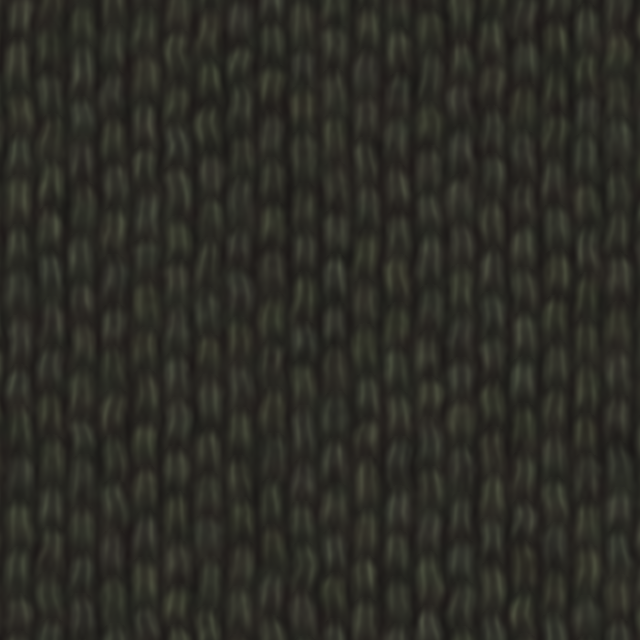
Reproduce this texture procedurally as a Shadertoy shader.

```glsl
// Dark olive knitted cloth: staggered columns of soft two-legged loops.
#define COLUMNS 20.3
#define ROWS 14.0
#define COLUMN_PHASE 0.12
#define STAGGER 0.44
#define ROW_JITTER 0.20
#define LEG_WIDTH 0.095
#define WEAR 0.34
#define STREAKS 0.34
#define GRAIN 0.020
#define GAP_COLOR vec3(0.110, 0.100, 0.093)
#define YARN_COLOR vec3(0.238, 0.244, 0.199)

float hash(vec2 p) {
    vec3 q = fract(vec3(p.xyx) * 0.1031);
    q += dot(q, q.yzx + 33.33);
    return fract((q.x + q.y) * q.z);
}

float noise(vec2 p) {
    vec2 cell = floor(p), f = fract(p);
    f = f * f * (3.0 - 2.0 * f);
    float low = mix(hash(cell), hash(cell + vec2(1, 0)), f.x);
    float high = mix(hash(cell + vec2(0, 1)), hash(cell + vec2(1, 1)), f.x);
    return mix(low, high, f.y);
}

// Yarn brightness in x, hue variation in y.
vec2 knit(vec2 uv) {
    // Columns sway a little along their length
    float sway = (noise(uv * vec2(16.0, 26.0) + 40.0) - 0.5) * 0.20;
    float u = uv.x * COLUMNS - COLUMN_PHASE + sway;
    float column = floor(u);
    float x = fract(u) - 0.5;

    // Each column is staggered, jittered and curved into arches
    float v = uv.y * ROWS - STAGGER * (column - 10.0) + 0.5;
    v += (hash(vec2(column, 71.0)) - 0.5) * 0.08;
    v += (noise(vec2(column * 7.0, uv.y * ROWS)) - 0.5) * ROW_JITTER;
    v += 0.8 * x * x;
    vec2 id = vec2(column, floor(v)) + 100.0;
    float y = fract(v) - 0.5;

    // Two legs lean together towards the top of the loop
    float lean = (hash(id + 19.0) - 0.5) * 0.10;
    float spread = 0.20 - 0.08 * y;
    float leg = (abs(x + lean * (0.5 - abs(y))) - spread) / LEG_WIDTH;
    float legs = exp(-leg * leg);
    float body = 1.0 - smoothstep(0.30, 0.50, abs(x));
    float loopShade = smoothstep(-0.5, 0.0, y) * (1.0 - smoothstep(0.18, 0.5, y));

    // Loops differ in brightness, and their two sides catch light unequally
    float worn = 1.0 + WEAR * (hash(id) - 0.5);
    worn += (hash(id + 53.0) - 0.5) * 1.5 * x;
    float light = body * (0.50 + 0.50 * legs) * (0.28 + 0.72 * loopShade * worn);

    // Short strands streak the yarn; strays partly fill the gaps
    float strand = noise(uv * vec2(85.0, 34.0) + 61.0) - 0.5;
    light *= 1.0 + 2.0 * STREAKS * strand;
    float filling = 0.32 * noise(uv * vec2(46.0, 30.0) + 17.0);
    light = filling + (1.0 - filling) * light;
    return vec2(light, (hash(id + 7.0) - 0.5) * loopShade * body);
}

void mainImage(out vec4 fragColor, in vec2 fragCoord) {
    vec2 uv = fragCoord / iResolution.xy;
    vec2 yarn = knit(uv);

    // Uneven cloth tone and short vertical fibres
    float tone = 0.95 + 0.10 * noise(uv * 7.0 + 3.0);
    float fibre = noise(uv * vec2(140.0, 75.0)) - 0.5;
    vec3 color = mix(GAP_COLOR, YARN_COLOR, yarn.x * tone);

    // Loops drift between olive and grey; patches of the gaps turn reddish
    color += yarn.y * vec3(0.003, 0.004, -0.012);
    float warmth = noise(uv * 30.0 + 11.0) - 0.5;
    color += warmth * vec3(0.012, -0.007, 0.001);
    color += fibre * GRAIN * vec3(1.0, 1.1, 0.9);
    fragColor = vec4(color, 1.0);
}
```
